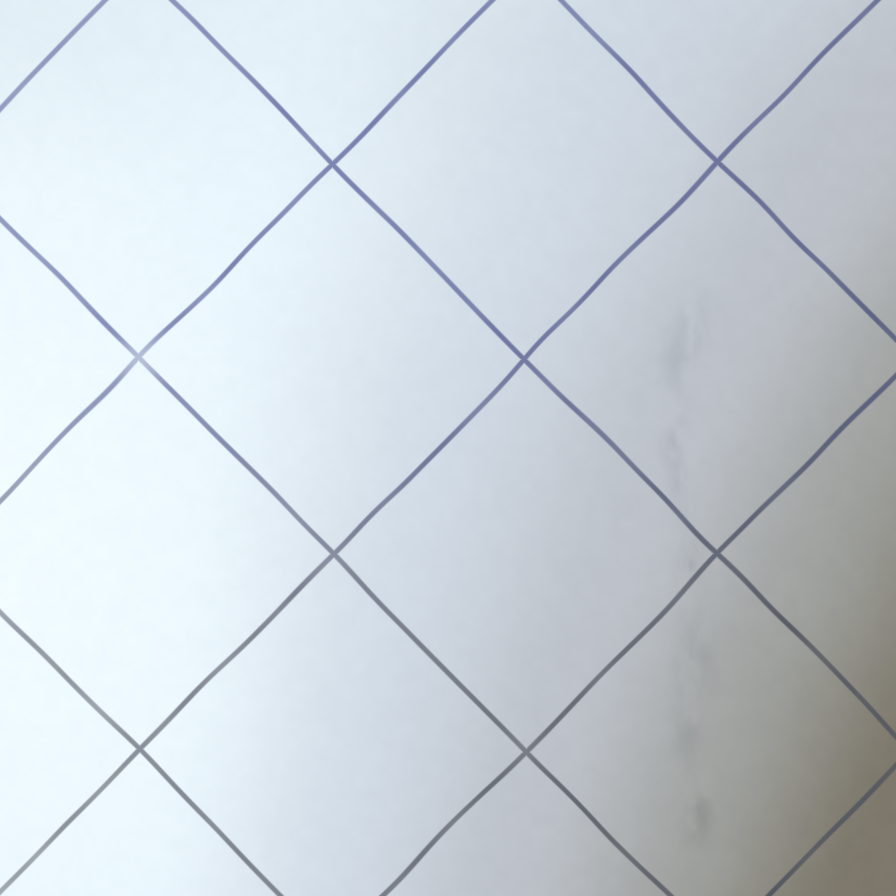
Give the GLSL for this pattern, as a Shadertoy shader.

```glsl
// A pale sheet ruled with thin crossing diagonals that form a diamond lattice.
// Two families of lines come from integer levels of x+y and x-y in lattice units;
// uneven light, a slight hand wobble, faint grain and a column of smudges add wear.

const vec2 DIAMOND_SIZE = vec2(0.431, 0.438);
const vec2 LATTICE_ORIGIN = vec2(0.371, 0.381);
const float LINE_HALF_WIDTH = 0.0027;
const float LINE_SOFTNESS = 0.0014;
const int SMUDGE_COUNT = 8;

float hash(vec2 p) {
    vec3 q = fract(vec3(p.xyx) * 0.1031);
    q += dot(q, q.yzx + 33.33);
    return fract((q.x + q.y) * q.z);
}

float valueNoise(vec2 p) {
    vec2 cell = floor(p);
    vec2 f = fract(p);
    f = f * f * (3.0 - 2.0 * f);
    float low = mix(hash(cell), hash(cell + vec2(1.0, 0.0)), f.x);
    float high = mix(hash(cell + vec2(0.0, 1.0)), hash(cell + vec2(1.0, 1.0)), f.x);
    return mix(low, high, f.y);
}

float fractalNoise(vec2 p) {
    float sum = 0.0;
    float weight = 0.5;
    for (int i = 0; i < 4; i++) {
        sum += weight * valueNoise(p);
        p = p * 2.03 + 17.0;
        weight *= 0.5;
    }
    return sum;
}

// Soft elliptical falloff, 1 at the centre.
float softSpot(vec2 p, vec2 centre, vec2 radius) {
    vec2 q = (p - centre) / radius;
    return exp(-dot(q, q));
}

// Paper colour: bright at the left, warm shadow toward the lower right.
vec3 paperColour(vec2 uv, float shade) {
    vec3 colour = vec3(0.915, 0.962, 0.99);
    colour = mix(colour, vec3(0.82, 0.86, 0.90), smoothstep(0.22, 0.58, shade));
    colour = mix(colour, vec3(0.74, 0.76, 0.79), smoothstep(0.52, 0.84, shade));
    colour = mix(colour, vec3(0.63, 0.64, 0.63), smoothstep(0.82, 1.10, shade));
    colour = mix(colour, vec3(0.49, 0.47, 0.42), smoothstep(1.05, 1.38, shade));
    colour += vec3(0.03, 0.025, 0.02) * softSpot(uv, vec2(0.0, 0.4), vec2(0.25, 0.4));
    return colour - 0.03 * smoothstep(0.75, 1.0, uv.y) * (1.0 - uv.x);
}

// Ink: violet-blue above, neutral below, darker in shadow.
vec3 inkColour(vec2 uv, float shade) {
    vec3 ink = mix(vec3(0.46, 0.48, 0.52), vec3(0.44, 0.47, 0.64), smoothstep(0.25, 0.65, uv.y));
    return ink * mix(1.06, 0.72, smoothstep(0.3, 1.25, shade));
}

// Coverage of the nearest integer level of one line family.
float lineCoverage(float level, float slope, float wobble, float blur) {
    float offset = (fract(level + 0.5) - 0.5) / slope + wobble;
    return 1.0 - smoothstep(LINE_HALF_WIDTH - blur, LINE_HALF_WIDTH + blur, abs(offset));
}

float wobbleAlong(vec2 uv, float seed) {
    return 0.005 * (valueNoise(uv * 13.0 + seed) - 0.5);
}

// Blotches scattered down a narrow column.
float smudges(vec2 uv) {
    float amount = 0.0;
    for (int i = 0; i < SMUDGE_COUNT; i++) {
        float n = float(i);
        vec2 jitter = vec2(hash(vec2(n, 3.0)), hash(vec2(n, 8.0))) - 0.5;
        vec2 centre = vec2(0.765, 0.66 - 0.078 * n) + jitter * vec2(0.04, 0.05);
        vec2 radius = vec2(0.018, 0.038) * (0.7 + 0.6 * hash(vec2(n, 5.0)));
        amount += (0.4 + 0.6 * hash(vec2(n, 13.0))) * softSpot(uv, centre, radius);
    }
    return amount * smoothstep(0.25, 0.65, fractalNoise(uv * vec2(48.0, 24.0)));
}

void mainImage(out vec4 fragColor, in vec2 fragCoord) {
    vec2 uv = fragCoord / iResolution.xy;
    float blur = max(LINE_SOFTNESS, 0.8 / iResolution.y);

    // Lighting and paper
    float shade = uv.x * (0.75 + 0.7 * (1.0 - uv.y));
    shade += 0.05 * (fractalNoise(uv * 4.0) - 0.47);
    vec3 colour = paperColour(uv, shade);
    colour += 0.018 * (fractalNoise(uv * 70.0) - 0.47);
    colour -= vec3(0.075, 0.075, 0.07) * smudges(uv);

    // Diamond lattice
    vec2 p = (uv - LATTICE_ORIGIN) / DIAMOND_SIZE;
    float slope = length(1.0 / DIAMOND_SIZE);
    float falling = lineCoverage(p.x + p.y, slope, wobbleAlong(uv, 4.0), blur);
    float rising = lineCoverage(p.x - p.y, slope, wobbleAlong(uv, 31.0), blur);
    float ink = max(falling, rising);

    // Uneven ink and one rubbed crossing
    ink *= 0.80 + 0.22 * valueNoise(uv * 24.0);
    ink *= 1.0 - 0.45 * softSpot(uv, vec2(0.157, 0.596), vec2(0.03));
    ink *= mix(0.82, 1.0, smoothstep(0.0, 0.3, uv.x));
    colour = mix(colour, inkColour(uv, shade), clamp(ink, 0.0, 1.0));

    fragColor = vec4(clamp(colour, 0.0, 1.0), 1.0);
}
```
